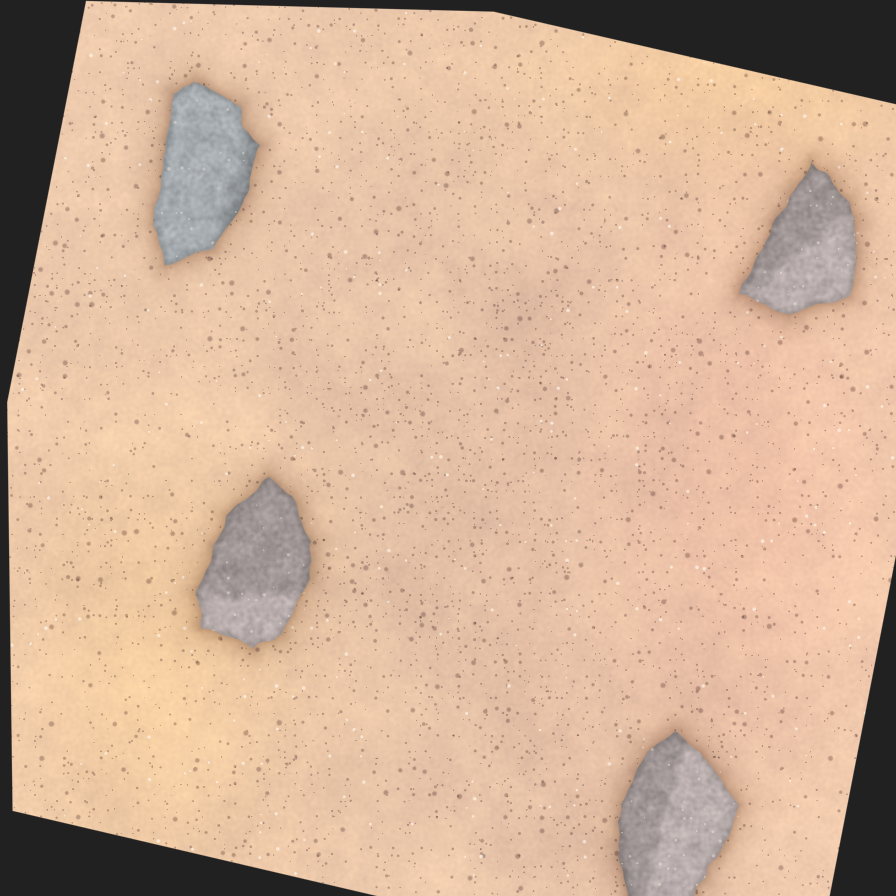
Give the GLSL for this texture, as a WebGL 2 fragment shader.

```glsl
#version 300 es
precision highp float;
// A tilted slab of pale sand with four grey stones on a dark backdrop.

uniform vec2 u_resolution;
out vec4 fragColor;

const vec3 BACKDROP = vec3(0.13);
const vec3 SAND_LIGHT = vec3(0.95, 0.81, 0.69);
const vec3 SAND_DARK = vec3(0.83, 0.69, 0.61);
const vec3 PINK_TINT = vec3(1.01, 0.965, 0.975);
const vec3 YELLOW_TINT = vec3(1.02, 1.01, 0.93);
const vec3 SHADOW_TINT = vec3(0.72, 0.66, 0.61);
const vec3 GLINT = vec3(1.0, 0.95, 0.90);
const vec3 WARM_STONE = vec3(0.68, 0.64, 0.635);
const vec3 COOL_STONE = vec3(0.61, 0.63, 0.645);
const float SHADOW_REACH = 0.012;
const float STONE_ROUGHNESS = 0.005;

// Outlines, clockwise from the top
const vec2 SLAB[9] = vec2[9](vec2(.096, .999), vec2(.323, .993), vec2(.551, .987),
    vec2(1.042, .874), vec2(1.042, .735), vec2(1.042, .596), vec2(.904, -.113),
    vec2(.014, .095), vec2(.008, .551));
const vec2 STONE_NW[9] = vec2[9](vec2(.216, .909), vec2(.268, .882), vec2(.271, .858),
    vec2(.290, .838), vec2(.272, .772), vec2(.237, .724), vec2(.185, .703),
    vec2(.172, .75), vec2(.194, .895));
const vec2 STONE_NE[9] = vec2[9](vec2(.905, .818), vec2(.935, .794), vec2(.954, .757),
    vec2(.955, .707), vec2(.949, .669), vec2(.911, .660), vec2(.880, .647),
    vec2(.826, .673), vec2(.866, .753));
const vec2 STONE_SW[9] = vec2[9](vec2(.300, .467), vec2(.326, .447), vec2(.347, .395),
    vec2(.345, .353), vec2(.314, .291), vec2(.284, .278), vec2(.224, .301),
    vec2(.220, .340), vec2(.254, .425));
const vec2 STONE_SE[9] = vec2[9](vec2(.755, .184), vec2(.781, .160), vec2(.824, .102),
    vec2(.814, .069), vec2(.768, -.01), vec2(.705, -.01), vec2(.690, .043),
    vec2(.693, .102), vec2(.720, .160));

vec3 hash3(vec2 p) {
    vec3 q = fract(p.xyx * vec3(.1031, .1030, .0973));
    q += dot(q, q.yxz + 33.33);
    return fract((q.xxy + q.yzz) * q.zyx);
}

float corner(vec2 cell, vec2 offset) {
    return dot(hash3(cell).xy * 2.0 - 1.0, offset);
}

float gradientNoise(vec2 p) {
    vec2 i = floor(p), f = p - i, s = f * f * f * (f * (f * 6.0 - 15.0) + 10.0);
    vec2 e = vec2(1, 0);
    return mix(mix(corner(i, f), corner(i + e, f - e), s.x),
               mix(corner(i + e.yx, f - e.yx), corner(i + 1.0, f - 1.0), s.x), s.y);
}

float fbm(vec2 p) {
    float sum = 0.0, amp = 1.0;
    for (int i = 0; i < 5; i++) {
        sum += amp * gradientNoise(p);
        p = mat2(1.6, 1.2, -1.2, 1.6) * p + 17.3;
        amp *= 0.6;
    }
    return sum;
}

// Signed distance to an outline, negative inside
float outline(vec2 p, vec2 v[9]) {
    float d = 1e5, s = 1.0;
    for (int i = 0, j = 8; i < 9; j = i, i++) {
        vec2 e = v[j] - v[i], w = p - v[i];
        vec2 b = w - e * clamp(dot(w, e) / dot(e, e), 0.0, 1.0);
        d = min(d, dot(b, b));
        bvec3 c = bvec3(p.y >= v[i].y, p.y < v[j].y, e.x * w.y > e.y * w.x);
        if (all(c) || all(not(c))) s = -s;
    }
    return s * sqrt(d);
}

// Soft grains, one at most per cell
float grains(vec2 p, float chance) {
    vec2 cell = floor(p);
    vec3 h = hash3(cell);
    float size = mix(0.12, 0.32, h.z);
    float d = length(p - cell - mix(vec2(.3), vec2(.7), h.xy));
    return step(hash3(cell + 71.0).x, chance) * smoothstep(size, size * 0.35, d);
}

float blob(vec2 p, vec2 centre, vec2 size) {
    vec2 q = (p - centre) / size;
    return exp(-dot(q, q));
}

vec3 sand(vec2 p) {
    float patches = fbm(p * 7.0);
    float centre = blob(p, vec2(.53, .50), vec2(.20, .34)) + 0.6 * blob(p, vec2(.58, .14), vec2(.17));
    float tone = 0.86 - 0.36 * centre + 0.42 * patches + 0.22 * fbm(p * 42.0);
    tone += 0.28 * gradientNoise(p * 190.0);
    vec3 col = mix(SAND_DARK, SAND_LIGHT, clamp(tone, -0.4, 1.25));
    col *= mix(vec3(1), PINK_TINT, blob(p, vec2(.86, .45), vec2(.20, .33)));
    float yellow = blob(p, vec2(.85, .93), vec2(.25, .12)) + blob(p, vec2(.17, .25), vec2(.16, .25));
    col *= mix(vec3(1), YELLOW_TINT, yellow);
    // Dark grit in three sizes, then bright flecks
    for (int i = 0; i < 3; i++) {
        float chance = 0.10 + 0.07 * centre - 0.10 * patches;
        col *= 1.0 - vec3(.22, .25, .25) * grains(p * (75.0 + 45.0 * float(i)) + 9.0 * float(i), chance);
    }
    return mix(col, GLINT, 0.75 * grains(p * 105.0 + 40.0, 0.035));
}

// Adds one stone; ridge holds a point and the direction of its lit facet
void addStone(inout vec3 col, vec2 p, vec2 v[9], vec4 ridge, vec3 tint, float px) {
    vec2 rough = vec2(gradientNoise(p * 55.0), gradientNoise(p * 55.0 + 31.0));
    float d = outline(p + STONE_ROUGHNESS * rough, v);
    col *= mix(vec3(1), SHADOW_TINT, 0.75 * exp(-max(d, 0.0) / SHADOW_REACH));
    float lit = smoothstep(-0.008, 0.008, dot(p + 0.012 * rough - ridge.xy, ridge.zw));
    float shade = mix(0.92, 1.07, lit) + 0.13 * fbm(p * 48.0) + 0.14 * gradientNoise(p * 170.0);
    shade *= mix(0.87, 1.0, smoothstep(0.0, 0.009, -d));
    vec3 face = mix(tint * shade, GLINT, 0.4 * grains(p * 120.0, 0.10));
    col = mix(col, face, smoothstep(px, -px, d));
}

void main() {
    vec2 p = gl_FragCoord.xy / u_resolution;
    float px = 0.8 / min(u_resolution.x, u_resolution.y);
    vec3 col = sand(p);
    addStone(col, p, STONE_NW, vec4(.262, .80, -.96, .28), COOL_STONE, px);
    addStone(col, p, STONE_NE, vec4(.890, .715, .60, -.80), WARM_STONE, px);
    addStone(col, p, STONE_SW, vec4(.270, .335, .05, -1.0), WARM_STONE, px);
    addStone(col, p, STONE_SE, vec4(.748, .110, .96, -.26), WARM_STONE, px);
    col = mix(BACKDROP, col, smoothstep(px, -px, outline(p, SLAB)));
    fragColor = vec4(clamp(col, 0.0, 1.0), 1.0);
}
```
